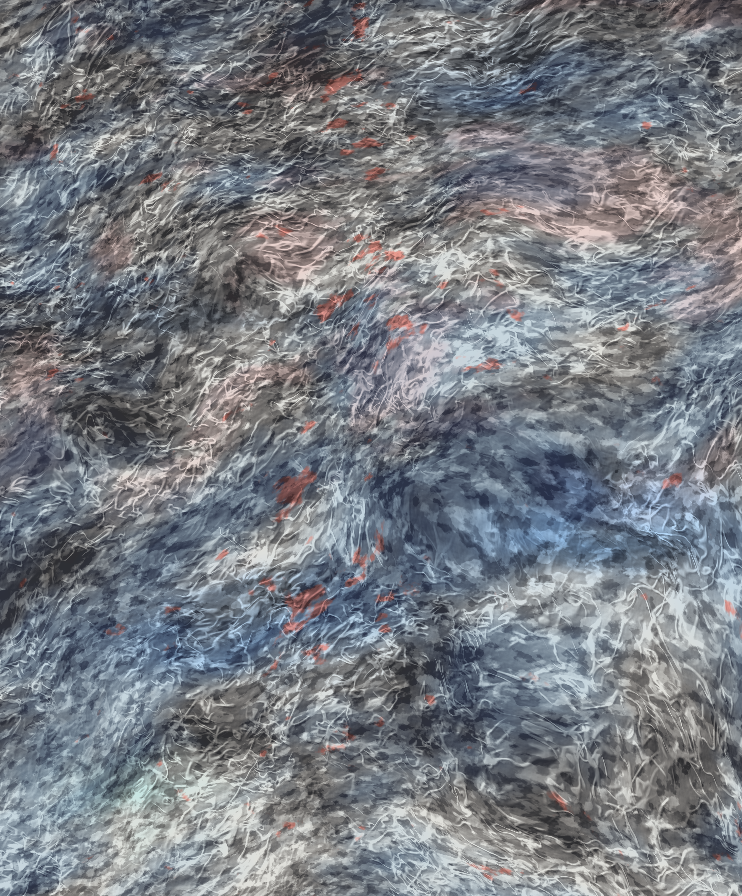
Reproduce this texture procedurally as a Shadertoy shader.

```glsl
// An abstract impasto painting: smoky greys and blues with small red flecks.
// Warped noise gives the brush flow, broad blobs place the washes, and a
// sidelit height field with ragged scumbles adds the crackled, crusted paint.

float hash(vec2 p) {
    return fract(sin(dot(p, vec2(127.1, 311.7))) * 43758.5453);
}

float noise(vec2 p) {
    vec2 i = floor(p), f = fract(p);
    f = f * f * (3.0 - 2.0 * f);
    return mix(mix(hash(i), hash(i + vec2(1, 0)), f.x),
               mix(hash(i + vec2(0, 1)), hash(i + vec2(1, 1)), f.x), f.y);
}

float fbm(vec2 p) {
    float sum = 0.0, amp = 0.52;
    for (int i = 0; i < 5; i++) {
        sum += amp * noise(p);
        p = mat2(0.9, 0.44, -0.44, 0.9) * p * 2.03 + 7.3;
        amp *= 0.5;
    }
    return sum;
}

// Soft elliptical wash
float blob(vec2 p, vec2 center, vec2 size) {
    vec2 d = (p - center) / size;
    return exp(-dot(d, d));
}

vec2 wobble(vec2 p) {
    return vec2(noise(p), noise(p + 17.0)) - 0.5;
}

// Brush flow: rising to the right above, fanning out from a spine below
vec2 flow(vec2 p) {
    p += 0.08 * wobble(p * 4.0) + 0.03 * wobble(p * 11.0);
    float fan = smoothstep(0.7, -0.1, p.y);
    float spread = sqrt((p.x - 0.35) * (p.x - 0.35) + 0.004);
    p.y += mix(-0.25 * p.x, 0.35 * spread, fan);
    return p;
}

// Ragged broken ridges of thick paint, in layers of crossing directions
float veins(vec2 s) {
    float sum = 0.0;
    s += 0.008 * wobble(s * 70.0);
    for (int i = 0; i < 4; i++) {
        float k = float(i), angle = 0.45 * (k - 1.5);
        vec2 q = mat2(cos(angle), sin(angle), -sin(angle), cos(angle)) * s;
        q = q * vec2(42, 105) * (0.8 + 0.22 * k) + 31.0 * k;
        float level = noise(q) + 0.45 * noise(q * 2.3 + 5.0) - 0.72;
        float line = smoothstep(0.13, 0.02, abs(level));
        sum = max(sum, line * smoothstep(0.50, 0.68, noise(q * vec2(0.9, 0.7) + 13.0)));
    }
    return sum * (0.35 + 0.65 * smoothstep(0.36, 0.58, fbm(s * vec2(9, 15) + 3.0)));
}

float paintHeight(vec2 p) {
    vec2 s = flow(p);
    return 0.7 * fbm(s * vec2(75, 135)) + 0.16 * veins(s);
}

vec3 ramp(float t, vec3 dark, vec3 middle, vec3 light) {
    return t < 0.5 ? mix(dark, middle, t * 2.0) : mix(middle, light, t * 2.0 - 1.0);
}

void mainImage(out vec4 fragColor, in vec2 fragCoord) {
    vec2 p = fragCoord / iResolution.y;
    vec2 s = flow(p);
    vec2 soft = p + 0.12 * (vec2(fbm(s * vec2(7, 20)), fbm(s * vec2(9, 24) + 5.0)) - 0.5);

    // Broad light and dark
    float tone = 0.41 + 1.0 * (fbm(s * vec2(8, 22)) - 0.5);
    tone += 0.14 * smoothstep(0.35, 0.0, p.y) - 0.13 * smoothstep(0.62, 0.95, p.y);
    tone -= 0.30 * blob(soft, vec2(0.60, 0.46), vec2(0.15, 0.022));
    tone -= 0.22 * blob(soft, vec2(0.12, 0.56), vec2(0.17, 0.05));
    tone -= 0.18 * blob(soft, vec2(0.07, 0.40), vec2(0.12, 0.06));
    tone -= 0.20 * blob(soft, vec2(0.62, 0.18), vec2(0.08, 0.03));
    tone += 0.22 * blob(soft, vec2(0.60, 0.33), vec2(0.18, 0.03));
    tone += 0.18 * blob(soft, vec2(0.29, 0.39), vec2(0.06, 0.03));
    tone += 0.16 * blob(soft, vec2(0.62, 0.66), vec2(0.22, 0.07));

    // Sidelit crust and pale ridges
    float light = paintHeight(p) - paintHeight(p + vec2(-0.0015, 0.002));
    tone += 0.85 * light + 0.30 * veins(s);

    // Dry scumbled lights and dark pits with ragged edges
    float scumble = fbm(s * vec2(65, 150) + 4.0);
    float pits = fbm(s * vec2(80, 160) + 44.0);
    tone += 0.24 * smoothstep(0.53, 0.63, scumble) - 0.24 * smoothstep(0.53, 0.63, pits);
    tone = clamp(tone, 0.0, 1.0);

    // Warm grey against cool blue grey
    float cool = 0.42 + 3.0 * (fbm(s * vec2(7, 17) + 40.0) - 0.5);
    cool += 0.5 * blob(p, vec2(0.55, 0.38), vec2(0.35, 0.2)) - 0.35 * smoothstep(0.65, 1.0, p.y);
    vec3 grey = ramp(tone, vec3(0.18, 0.18, 0.19), vec3(0.49, 0.48, 0.47), vec3(0.88, 0.88, 0.86));
    vec3 blue = ramp(tone, vec3(0.17, 0.20, 0.28), vec3(0.43, 0.49, 0.55), vec3(0.78, 0.84, 0.87));
    vec3 color = mix(grey, blue, clamp(cool, 0.0, 1.0));

    // Saturated blue, turquoise and dusky rose glazes
    float azure = blob(soft, vec2(0.66, 0.40), vec2(0.17, 0.06));
    azure += 0.6 * blob(soft, vec2(0.27, 0.31), vec2(0.15, 0.04));
    azure += 0.4 * blob(soft, vec2(0.57, 0.92), vec2(0.10, 0.06));
    azure += 0.4 * blob(soft, vec2(0.22, 0.65), vec2(0.14, 0.025));
    color = mix(color, color * vec3(0.68, 0.94, 1.22), min(azure, 1.0) * 0.7);
    color *= mix(vec3(1), vec3(0.89, 1.02, 1.03), blob(soft, vec2(0.17, 0.12), vec2(0.08, 0.04)));
    float rose = smoothstep(0.52, 0.70, fbm(s * vec2(9, 20) + 80.0)) * smoothstep(0.3, 0.6, p.y);
    color *= mix(vec3(1), vec3(1.04, 0.94, 0.94), rose);

    // Small red flecks, mostly along a wandering vertical spine
    float spine = 0.37 + 0.04 * sin(p.y * 9.0 + 1.0);
    float region = exp(-pow((p.x - spine) / 0.045, 2.0)) * smoothstep(0.1, 0.2, p.y);
    region += 0.7 * blob(p, vec2(0.48, 0.62), vec2(0.13, 0.06));
    region += 0.6 * blob(p, vec2(0.05, 0.65), vec2(0.10, 0.04));
    float fleck = fbm(s * vec2(30, 56) + 55.0) + 0.13 * min(region, 1.0);
    fleck = smoothstep(0.75, 0.84, fleck);
    color = mix(color, vec3(0.66, 0.35, 0.31) * (0.5 + 0.9 * tone), 0.7 * fleck);

    fragColor = vec4(clamp(color, 0.0, 1.0), 1.0);
}
```
